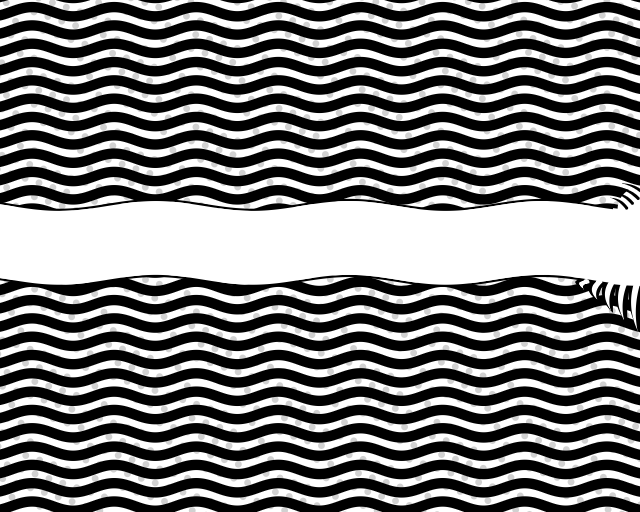
Give the GLSL for this pattern, as a WebGL 2 fragment shader.

```glsl
#version 300 es
precision highp float;
// Wavy black stripes over a tilted dot grid, split by a white ribbon with tufts at its right end.
uniform vec2 u_resolution;
out vec4 outColor;

const float TAU = 6.2831853;

// Antialiased coverage of a signed distance; the canvas is 100 units wide.
float fill(float d) {
    return clamp(0.5 - d * u_resolution.x / 100.0, 0.0, 1.0);
}

// Tapered curved stroke from a thick root to a sharp tip.
float blade(vec2 p, vec2 root, vec2 tip, float bend, float width) {
    vec2 axis = tip - root;
    float t = clamp(dot(p - root, axis) / dot(axis, axis), 0.0, 1.0);
    vec2 side = normalize(vec2(-axis.y, axis.x));
    vec2 spine = root + axis * t + side * bend * 4.0 * t * (1.0 - t);
    return length(p - spine) - width * (1.0 - t * t);
}

// Square grid of dots, tilted clockwise.
float dotGrid(vec2 p) {
    float tilt = radians(18.3), spacing = 2.283;
    p -= vec2(42.19, 51.51);
    p = vec2(p.x * cos(tilt) - p.y * sin(tilt), p.x * sin(tilt) + p.y * cos(tilt));
    vec2 cell = mod(p + 0.5 * spacing, spacing) - 0.5 * spacing;
    return length(cell) - 0.53;
}

// Stack of sine stripes with an even stroke width.
float waveStripes(vec2 p) {
    float pitch = 2.861, k = TAU / 12.83, phase = k * (p.x - 17.84);
    float y = p.y - 52.42 - 0.72 * cos(phase);
    float slope = 0.72 * k * sin(phase);
    float d = abs(mod(y + 0.5 * pitch, pitch) - 0.5 * pitch);
    return d / sqrt(1.0 + slope * slope) - 0.81;
}

void main() {
    vec2 p = gl_FragCoord.xy * 100.0 / u_resolution.x;

    // Dots under the stripes
    float shade = mix(1.0, 0.82, fill(dotGrid(p)));
    shade = mix(shade, 0.0, fill(waveStripes(p)));

    // Black patch behind the lower tuft
    for (int i = 0; i < 5; i++) {
        float n = float(i);
        vec2 root = vec2(91.5 + 2.0 * n, 36.0);
        vec2 tip = vec2(91.2 + 2.3 * n, 34.8 - 1.85 * n);
        shade = mix(shade, 0.0, fill(blade(p, root, tip, -0.6, 1.15)));
    }

    // White ribbon with a thin outline
    float ribbonY = 42.05 + 0.77 * cos(TAU * (p.x - 24.35) / 30.2);
    float ribbon = abs(p.y - ribbonY) - 5.94;
    shade = mix(shade, 0.0, fill(max(abs(ribbon) - 0.17, p.x - 95.8)));
    shade = mix(shade, 1.0, fill(ribbon + 0.17 * step(p.x, 95.8)));

    // White curved blades of the lower tuft
    for (int i = 0; i < 5; i++) {
        float n = float(i);
        vec2 root = vec2(91.6 + 2.0 * n, 35.9);
        vec2 tip = vec2(91.2 + 2.1 * n, 34.8 - 1.6 * n);
        shade = mix(shade, 1.0, fill(blade(p, root, tip, -0.6, 0.5)));
    }

    // White backing and black hairs of the upper tuft
    shade = mix(shade, 1.0, fill(length(p - vec2(100.0, 47.3)) - 3.5));
    for (int i = 0; i < 5; i++) {
        float n = float(i);
        vec2 root = vec2(97.9 + 0.9 * n, 47.5 + 0.75 * n);
        vec2 tip = vec2(95.4 + 0.6 * n, 49.1 + 0.75 * n);
        shade = mix(shade, 0.0, fill(blade(p, root, tip, -0.3, 0.25)));
    }

    outColor = vec4(vec3(shade), 1.0);
}
```
